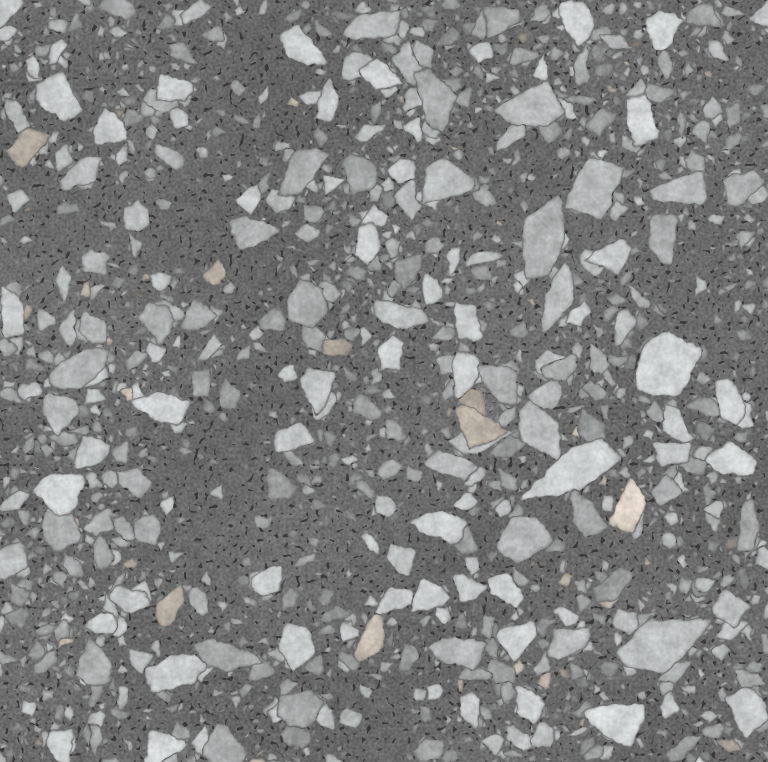
Give the GLSL for this texture, as a Shadertoy shader.

```glsl
const float TAU = 6.2831853;
const int LAYERS = 4;
const int SIDES = 6;
// Per layer: cells per canvas height, smallest radius, largest radius, density
const vec4 STONES[LAYERS] = vec4[](
    vec4(64.0, 0.0025, 0.0054, 0.46),
    vec4(36.0, 0.0054, 0.0115, 0.58),
    vec4(20.0, 0.0115, 0.0220, 0.62),
    vec4(11.0, 0.0230, 0.0385, 0.62));
const vec3 MATRIX = vec3(0.422, 0.419, 0.420);
const vec3 PIT = vec3(0.235, 0.222, 0.222);
const vec3 COOL_TINT = vec3(0.988, 1.0, 1.002);
const vec3 WARM_TINT = vec3(1.05, 1.0, 0.94);
const float WARM_SHARE = 0.035;
const float SHADE_DARK = 0.50;
const float SHADE_LIGHT = 0.84;
const float GRAIN = 0.10;
const float BROAD_TONE = 0.045;
const float PIT_SCALE = 150.0;
const float PIT_LEVEL = 0.30;
const float EDGE_ROUGHNESS = 0.0042;
const float CORNER_SHARPNESS = 14.0;
const float GAP = 0.0013;
const float CLUSTERING = 1.0;

vec3 hash3(ivec3 cell) {
    uvec3 v = uvec3(cell) * 1664525u + 1013904223u;
    v.x += v.y * v.z; v.y += v.z * v.x; v.z += v.x * v.y;
    v ^= v >> 16u;
    v.x += v.y * v.z; v.y += v.z * v.x; v.z += v.x * v.y;
    return vec3(v >> 8u) / 16777216.0;
}

float cornerSlope(ivec2 cell, vec2 offset) {
    float a = TAU * hash3(ivec3(cell, 77)).x;
    return dot(vec2(cos(a), sin(a)), offset);
}

float gradientNoise(vec2 p) {
    ivec2 c = ivec2(floor(p));
    vec2 f = fract(p);
    vec2 w = f * f * f * (f * (f * 6.0 - 15.0) + 10.0);
    float low = mix(cornerSlope(c, f),
                    cornerSlope(c + ivec2(1, 0), f - vec2(1, 0)), w.x);
    float high = mix(cornerSlope(c + ivec2(0, 1), f - vec2(0, 1)),
                     cornerSlope(c + ivec2(1, 1), f - vec2(1, 1)), w.x);
    return mix(low, high, w.y);
}

// Irregular polygon with softened corners, turned and stretched at random
float chipDistance(vec2 p, float radius, ivec3 id) {
    vec3 form = hash3(id + ivec3(0, 0, 200));
    float turn = TAU * form.x;
    float stretch = mix(1.0, 1.4, form.y);
    p = mat2(cos(turn), -sin(turn), sin(turn), cos(turn)) * p;
    p *= vec2(1.0 / stretch, stretch) / radius;
    float sum = 0.0;
    for (int i = 0; i < SIDES; i++) {
        vec3 h = hash3(id + ivec3(0, 0, 300 + 10 * i));
        float a = TAU * (float(i) + h.x) / float(SIDES);
        float side = dot(p, vec2(cos(a), sin(a))) - mix(0.5, 1.25, h.y);
        sum += exp(CORNER_SHARPNESS * min(side, 5.0));
    }
    return radius * log(sum) / CORNER_SHARPNESS / sqrt(stretch);
}

// Returns distance to the nearest chip, its random values in yzw
vec4 nearestChip(vec2 p, vec4 layer, int index) {
    ivec2 home = ivec2(floor(p * layer.x));
    float nearest = 1.0, second = 1.0;
    vec3 traits = vec3(0.0);
    for (int y = -1; y <= 1; y++)
    for (int x = -1; x <= 1; x++) {
        ivec3 id = ivec3(home + ivec2(x, y), index);
        vec3 place = hash3(id);
        vec2 centre = (vec2(id.xy) + mix(vec2(0.1), vec2(0.9), place.xy)) / layer.x;
        float density = layer.w + CLUSTERING * gradientNoise(centre * 5.0 + 3.0);
        if (place.z > density) continue;
        vec3 h = hash3(id + ivec3(0, 0, 100));
        float d = chipDistance(p - centre, mix(layer.y, layer.z, h.x * h.x), id);
        if (d < nearest) { second = nearest; nearest = d; traits = h; }
        else second = min(second, d);
    }
    // Thin seam where two chips would overlap
    return vec4(max(nearest, GAP - (second - nearest)), traits);
}

void mainImage(out vec4 fragColor, in vec2 fragCoord) {
    vec2 p = fragCoord / iResolution.y;
    float soft = 0.7 / iResolution.y + 0.0004;

    // Fine grained binder with dark pits
    float grain = gradientNoise(p * 240.0) + 0.5 * gradientNoise(p * 60.0 + 31.0);
    vec3 matrix = MATRIX + GRAIN * grain + BROAD_TONE * gradientNoise(p * 4.0 + 8.0);
    float pit = gradientNoise(p * PIT_SCALE + 0.6 * gradientNoise(p * 70.0));
    pit += 0.12 * gradientNoise(p * 28.0 + 44.0);
    matrix = mix(matrix, PIT, smoothstep(PIT_LEVEL - 0.05, PIT_LEVEL + 0.15, pit));

    // Stone chips, small layers below large ones
    vec2 rough = p + EDGE_ROUGHNESS * vec2(gradientNoise(p * 65.0), gradientNoise(p * 65.0 + 19.0));
    rough += 0.0014 * gradientNoise(p * 170.0 + 7.0);
    float mottle = 0.10 * gradientNoise(p * 40.0 + 5.0) + 0.07 * gradientNoise(p * 120.0);
    mottle += 0.05 * gradientNoise(p * 230.0 + 12.0);
    vec3 col = matrix;
    for (int i = 0; i < LAYERS; i++) {
        vec4 chip = nearestChip(rough, STONES[i], i);
        float size = float(i) / float(LAYERS - 1);
        float shade = mix(SHADE_DARK, SHADE_LIGHT, mix(0.65 * chip.z, 0.42 + 0.58 * chip.z, size));
        shade = (shade + mottle) * mix(0.90, 1.0, smoothstep(0.0, 0.004, -chip.x));
        vec3 tint = chip.w < WARM_SHARE ? WARM_TINT : COOL_TINT;
        col = mix(matrix, col, smoothstep(GAP - soft, GAP + soft, chip.x));
        col = mix(shade * tint, col, smoothstep(-soft, soft, chip.x));
    }
    fragColor = vec4(clamp(col, 0.0, 1.0), 1.0);
}
```
